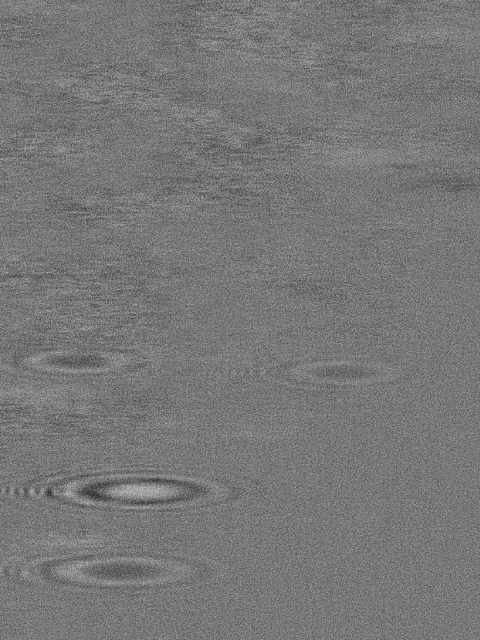
Write a Shadertoy shader that draws this texture.

```glsl
// Random unit gradient for a lattice point
vec2 gradientAt(vec2 cell) {
    uvec2 q = uvec2(ivec2(cell)) * uvec2(1597u, 3812u) + 7919u;
    uint h = (q.x ^ (q.y << 7)) * 747796u + q.y * 28913u;
    h = (h ^ (h >> 15)) * 739397u;
    h = (h ^ (h >> 13)) * 277803u;
    h ^= h >> 16;
    float angle = float(h & 65535u) / 65536.0 * 6.2832;
    return vec2(cos(angle), sin(angle));
}

float gradientNoise(vec2 p) {
    vec2 i = floor(p), f = fract(p);
    vec2 u = f * f * f * (f * (f * 6.0 - 15.0) + 10.0);
    float a = dot(gradientAt(i), f);
    float b = dot(gradientAt(i + vec2(1, 0)), f - vec2(1, 0));
    float c = dot(gradientAt(i + vec2(0, 1)), f - vec2(0, 1));
    float d = dot(gradientAt(i + vec2(1, 1)), f - vec2(1, 1));
    return mix(mix(a, b, u.x), mix(c, d, u.x), u.y);
}

// Flat elliptical fringes that tighten outwards, with a beaded tail on the left
float ripple(vec2 p, vec2 center, float width) {
    vec2 q = (p - center) / (width * vec2(1.0, 0.21));
    float r2 = dot(q, q);
    float skew = 1.0 - 0.4 * clamp(q.x * 0.5, -1.0, 1.0);
    float wear = 1.0 + 1.3 * smoothstep(0.4, 1.5, r2) * gradientNoise(p * vec2(20.0, 90.0));
    float rings = cos(2.0 * r2) * exp(-0.3 * r2) * skew * wear;
    float reach = smoothstep(-4.2, -3.0, q.x) * (1.0 - smoothstep(-2.1, -1.5, q.x));
    float beads = sin(5.0 * q.x * q.x) * exp(-6.0 * q.y * q.y) * reach;
    return rings + 0.7 * beads;
}

// Soft horizontal smudge with a ragged outline
float smudge(vec2 p, vec2 center, float width) {
    vec2 q = (p - center) / (width * vec2(1.0, 0.18));
    q.y += 1.2 * gradientNoise(p * vec2(22.0, 60.0));
    return exp(-dot(q, q));
}

void mainImage(out vec4 fragColor, in vec2 fragCoord) {
    vec2 p = fragCoord / iResolution.y;

    // Streaks: strong at upper left, fading towards the lower right
    float cover = smoothstep(-0.6, 0.65, p.y - p.x);
    float clumps = smoothstep(-0.35, 0.4, gradientNoise(p * vec2(5.0, 14.0) + 3.7));
    float streaks = 0.045 * gradientNoise(p * vec2(11.0, 60.0) + 11.3)
                  + 0.070 * gradientNoise(p * vec2(26.0, 170.0) + 41.9)
                  + 0.080 * gradientNoise(p * vec2(55.0, 330.0) + 63.2)
                  + 0.045 * gradientNoise(p * vec2(6.0, 19.0) + 27.1);
    float shade = 0.470 + cover * (0.45 + clumps) * streaks - 0.012 * cover * clumps;

    // Ripples: center x, center y, width, strength
    vec4 ripples[4] = vec4[4](
        vec4(0.224, 0.232, 0.068, 0.190),
        vec4(0.195, 0.107, 0.072, -0.095),
        vec4(0.124, 0.435, 0.058, -0.090),
        vec4(0.540, 0.418, 0.060, -0.060));
    for (int i = 0; i < 4; i++)
        shade += ripples[i].w * ripple(p, ripples[i].xy, ripples[i].z);

    // Smudges, in the same layout
    vec4 smudges[8] = vec4[8](
        vec4(0.104, 0.154, 0.060, 0.085),
        vec4(0.045, 0.388, 0.065, 0.070),
        vec4(0.632, 0.740, 0.024, -0.090),
        vec4(0.703, 0.714, 0.065, -0.060),
        vec4(0.560, 0.755, 0.080, 0.050),
        vec4(0.677, 0.945, 0.065, 0.050),
        vec4(0.440, 0.870, 0.080, 0.040),
        vec4(0.390, 0.320, 0.050, 0.035));
    for (int i = 0; i < 8; i++)
        shade += smudges[i].w * smudge(p, smudges[i].xy, smudges[i].z);

    // Fine grain from three scales, a little rougher among the streaks
    float grain = 0.155 * gradientNoise(p * 829.0)
                + 0.110 * gradientNoise(p * 512.0 + 0.25)
                + 0.085 * gradientNoise(p * 307.0 + 17.4);
    shade += grain * (1.0 + 0.25 * cover * clumps);

    // Faint vertical weave
    shade += 0.016 * gradientNoise(p * vec2(190.0, 12.0) + 5.3);

    fragColor = vec4(vec3(clamp(shade, 0.0, 1.0)), 1.0);
}
```
